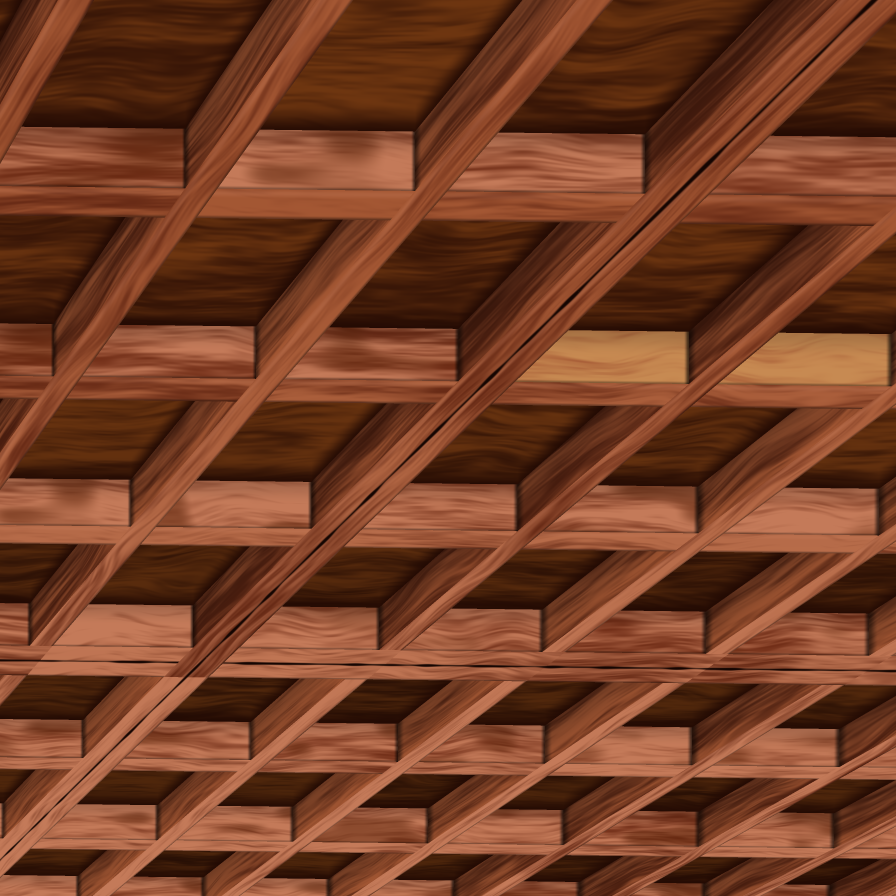
Reproduce this texture procedurally as a WebGL 1 fragment shader.

```glsl
precision highp float;
uniform vec2 u_resolution;

const float PLANK = 0.14;              // beam thickness in grid cells
const float CEILING = 1.0375;          // ray length to the panels, beam undersides at 1
const vec2 MAIN = vec2(6.93, 10.5);    // seams of the doubled beams
const vec2 HORIZON = vec2(-1.022, 1.984);

const vec3 SHADOW = vec3(0.13, 0.035, 0.01);
const vec3 UMBER = vec3(0.26, 0.10, 0.03);
const vec3 PANEL = vec3(0.41, 0.20, 0.06);
const vec3 RUSSET = vec3(0.40, 0.16, 0.08);
const vec3 CEDAR = vec3(0.64, 0.34, 0.20);
const vec3 ROSE = vec3(0.77, 0.48, 0.35);
const vec3 TAN = vec3(0.78, 0.54, 0.32);

float hash(vec2 p) {
  vec3 a = fract(p.xyx * 0.1031);
  a += dot(a, a.yzx + 33.33);
  return fract((a.x + a.y) * a.z);
}

float noise(vec2 p) {
  vec2 i = floor(p), f = fract(p);
  f = f * f * (3.0 - 2.0 * f);
  return mix(mix(hash(i), hash(i + vec2(1.0, 0.0)), f.x),
             mix(hash(i + vec2(0.0, 1.0)), hash(i + 1.0), f.x), f.y);
}

// Streaks run along x; y crosses the board
float grain(vec2 board, float seed) {
  vec2 p = board * vec2(1.7, 14.0) + 57.0 * seed;
  p.y += 1.5 * noise(board * vec2(3.0, 4.0) + 19.0 * seed);
  return 0.42 * noise(p) + 0.33 * noise(p * vec2(2.3, 2.7)) + 0.25 * noise(p * vec2(5.0, 6.1));
}

vec3 stain(vec3 dark, vec3 light, float streaks, float tone) {
  return mix(dark, light, smoothstep(0.1, 0.85, streaks + 0.3 * (tone - 0.5)));
}

// Perspective grid of the beam undersides: x counts diagonals, y counts rows
vec2 beamGrid(vec2 p) {
  float row = 13.03 / (HORIZON.y - p.y + 0.012 * (p.x - 0.5));
  return vec2((p.x - HORIZON.x) * row / 1.888, row);
}

vec3 underside(vec2 board, float tone, float seamDistance, float nearness) {
  vec3 light = mix(ROSE, CEDAR, nearness);
  vec3 color = stain(RUSSET, light, grain(board, tone) + 0.12, tone);
  float arris = smoothstep(0.025, 0.0, abs(board.y - PLANK + 0.02));
  color = mix(color, ROSE, 0.3 * arris);
  color *= mix(0.6, 1.0, smoothstep(0.0, 0.018, board.y));
  float wobble = 0.012 * noise(vec2(board.x * 9.0, 3.0));
  return mix(SHADOW * 0.6, color, smoothstep(0.006, 0.02, seamDistance + wobble));
}

vec3 diagonalSide(vec2 board, float height, float corner, float tone) {
  vec3 color = stain(RUSSET * 0.75, CEDAR, grain(board, tone), tone);
  color *= mix(1.0, 0.68, height);
  return color * mix(0.5, 1.0, smoothstep(0.0, 0.14, corner));
}

vec3 crossFace(vec2 board, float height, float corner, float tone, float pale) {
  float streaks = grain(board, tone);
  vec3 color = stain(RUSSET * 1.1, ROSE, streaks + 0.1, tone);
  color = mix(color, stain(CEDAR, TAN, streaks + 0.2, tone), pale);
  // Smoky weathered patches
  float wear = smoothstep(0.55, 0.9, noise(board * vec2(3.0, 7.0) + 31.0 * tone));
  color = mix(color, UMBER * 1.4, 0.55 * wear * (1.0 - pale));
  color *= mix(1.0, 0.85, smoothstep(0.5, 1.0, height));
  color *= mix(0.65, 1.0, smoothstep(0.0, 0.06, height));
  return color * mix(0.35, 1.0, smoothstep(0.0, 0.09, corner));
}

vec3 ceilingPanel(vec2 board, float contact, float tone, float nearness) {
  vec3 color = stain(UMBER * 0.8, PANEL, grain(board, tone), tone);
  color *= mix(0.75, 1.05, nearness);
  return mix(SHADOW, color, smoothstep(-0.1, 0.5, contact));
}

vec3 coffers(vec2 p) {
  vec2 grid = beamGrid(p);
  vec2 folded = grid - MAIN - PLANK * step(MAIN, grid);
  vec2 id = ceil(folded);
  vec2 gap = id - folded;
  bvec2 under = lessThan(gap, vec2(PLANK));
  float nearness = 1.0 - smoothstep(0.25, 0.9, p.y);
  float cellTone = hash(id + 40.0);
  float beamTone = hash(vec2(id.x + 71.0, step(0.5, id.y)));

  // Undersides: diagonals pass over every row except the doubled one
  bool rowWins = under.y && id.y == 0.0 && id.x != 0.0;
  if (under.x && !rowWins)
    return underside(vec2(grid.y, gap.x), beamTone, abs(grid.x - MAIN.x), nearness);
  if (under.y)
    return underside(vec2(grid.x, gap.y), cellTone, abs(grid.y - MAIN.y), nearness);

  // Extend the view ray upward to the first face
  vec2 reach = (grid + gap - PLANK) / grid;
  float ray = min(min(reach.x, reach.y), CEILING);
  float depth = CEILING - 1.0;
  float height = (ray - 1.0) / depth;
  vec2 hit = grid * ray;
  if (ray >= CEILING)
    return ceilingPanel(hit, (min(reach.x, reach.y) - CEILING) / depth, cellTone, nearness);
  if (reach.x < reach.y)
    return diagonalSide(vec2(hit.y, 0.3 * height), height, (reach.y - ray) / depth, beamTone);
  float pale = step(0.5, id.x) * step(abs(id.y + 2.0), 0.5);
  return crossFace(vec2(hit.x, 0.3 * height), height, (reach.x - ray) / depth, cellTone, pale);
}

void main() {
  vec3 color = vec3(0.0);
  for (int i = 0; i < 9; i++) {
    vec2 offset = (vec2(mod(float(i), 3.0), floor(float(i) / 3.0)) - 1.0) / 3.0;
    vec2 uv = (gl_FragCoord.xy + offset) / u_resolution;
    color += coffers(vec2(uv.x, 1.0 - uv.y));
  }
  gl_FragColor = vec4(color / 9.0, 1.0);
}
```
